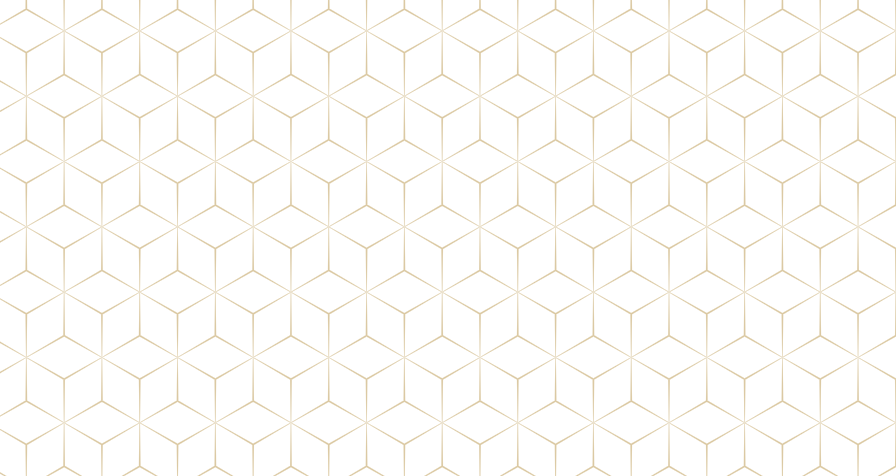
A WebGL 2 fragment shader for this pattern:

```glsl
#version 300 es
precision highp float;
// Tumbling-block lattice of fine gold lines on white.
// Each point is moved into its nearest hexagonal cell, whose six spokes run
// from centre to corners and swell outward; three spokes meet at each corner.

#define ACROSS 11.85                  // repeats over the canvas width
#define DOWN 3.644                    // repeats (two staggered rows) over the height
#define ANCHOR vec2(0.4513, 0.5235)   // one cell centre, as a share of the canvas
#define THIN 0.008                    // line width at cell centres, in repeats
#define THICK 0.023                   // line width at cell corners, in repeats
#define SOFTNESS 1.1                  // edge filter width, in pixels
#define PAPER vec3(1.0)
#define GOLD vec3(0.86, 0.79, 0.64)

uniform vec2 u_resolution;
out vec4 fragColor;

const float PI = 3.14159;
const float SQRT3 = 1.73205;

// Offset from the nearest centre of a triangular lattice with unit spacing.
vec2 hexCell(vec2 p) {
    vec2 period = vec2(1.0, SQRT3);
    vec2 a = mod(p + 0.5 * period, period) - 0.5 * period;
    vec2 b = mod(p, period) - 0.5 * period;
    return dot(a, a) < dot(b, b) ? a : b;
}

// Box-filtered coverage of a line, which stays true for widths below a pixel.
float lineCoverage(float dist, float width, float filterWidth) {
    vec2 edges = (vec2(0.5, -0.5) * width - dist) / filterWidth + 0.5;
    edges = clamp(edges, 0.0, 1.0);
    return edges.x - edges.y;
}

void main() {
    // Canvas to repeat units
    vec2 uv = gl_FragCoord.xy / u_resolution;
    vec2 cell = hexCell((uv - ANCHOR) * vec2(ACROSS, DOWN * SQRT3));
    float pixel = ACROSS / u_resolution.x;

    // Fold the six spokes at 30, 90, 150... degrees onto one axis
    float angle = mod(atan(cell.y, cell.x + 1e-6), PI / 3.0) - PI / 6.0;
    vec2 spoke = length(cell) * vec2(cos(angle), abs(sin(angle)));

    // Tapered gold line
    float width = mix(THIN, THICK, clamp(spoke.x * SQRT3, 0.0, 1.0));
    float ink = lineCoverage(spoke.y, width, SOFTNESS * pixel);

    fragColor = vec4(mix(PAPER, GOLD, ink), 1.0);
}
```
